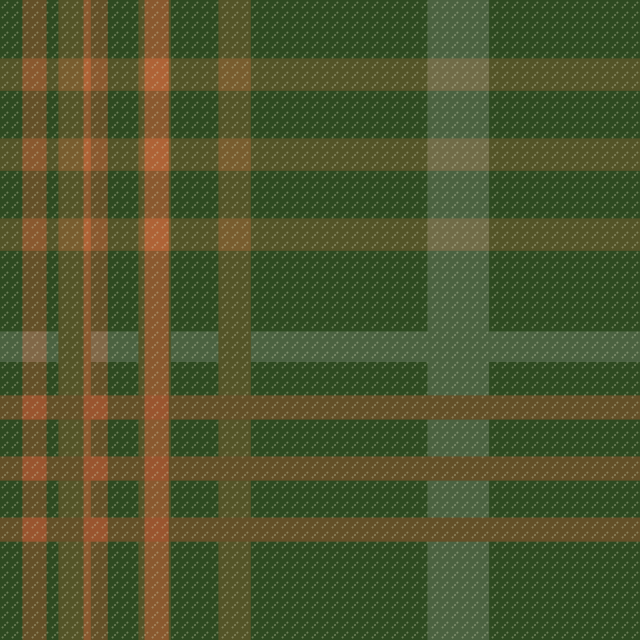
A WebGL 2 fragment shader for this pattern:

```glsl
#version 300 es
precision highp float;

uniform vec2 u_resolution;
out vec4 fragColor;

// Cloth and band colours
const vec3 GREEN = vec3(0.180, 0.290, 0.128);
const vec3 SAGE  = vec3(0.294, 0.384, 0.255);
const vec3 OLIVE = vec3(0.328, 0.328, 0.156);
const vec3 BROWN = vec3(0.392, 0.312, 0.156);
const vec3 THREAD = vec3(0.80, 0.82, 0.68);

// Band groups: first centre, step and half width, in canvas units
const float BAND_COUNT = 3.0;
const vec3 OLIVE_BANDS = vec3(0.1166, 0.1250, 0.0254);
const vec3 BROWN_WARP  = vec3(0.0540, 0.0954, 0.0189);
const vec3 BROWN_WEFT  = vec3(0.6367, 0.0954, 0.0189);

// Single bands: centre and half width
const vec2 SAGE_WARP = vec2(0.7161, 0.0482);
const vec2 SAGE_WEFT = vec2(0.5417, 0.0239);

// Twill: tiles across, beads per dash, bead spacing and radius in tiles
const float TWILL_TILES = 64.0;
const int BEADS = 3;
const float BEAD_STEP = 0.24;
const float BEAD_RADIUS = 0.10;
const float TWILL_ALPHA = 0.38;

// Coverage of one band
float band(float x, float centre, float halfWidth, float pixel) {
    return clamp((halfWidth - abs(x - centre)) / pixel + 0.5, 0.0, 1.0);
}

// Coverage of a group of evenly spaced bands
float bandGroup(float x, vec3 bands, float pixel) {
    float index = clamp(floor((x - bands.x) / bands.y + 0.5), 0.0, BAND_COUNT - 1.0);
    return band(x, bands.x + index * bands.y, bands.z, pixel);
}

// Beaded dashes rising along the diagonal of each tile
float twill(vec2 uv, float pixel) {
    vec2 cell = fract(uv * TWILL_TILES);
    float soft = pixel * TWILL_TILES;
    float cover = 0.0;
    for (int i = 0; i < BEADS; i++) {
        vec2 bead = vec2(0.5 + (float(i) - 0.5 * float(BEADS - 1)) * BEAD_STEP);
        float d = length(cell - bead) - BEAD_RADIUS;
        cover = max(cover, clamp(0.5 - d / soft, 0.0, 1.0));
    }
    return cover;
}

void main() {
    vec2 uv = gl_FragCoord.xy / u_resolution;
    float pixel = 1.0 / min(u_resolution.x, u_resolution.y);
    float x = uv.x;
    float y = 1.0 - uv.y;

    // Covering bands, later ones hide earlier ones
    float sage = max(band(x, SAGE_WARP.x, SAGE_WARP.y, pixel),
                     band(y, SAGE_WEFT.x, SAGE_WEFT.y, pixel));
    vec3 color = mix(GREEN, SAGE, sage);
    color = mix(color, OLIVE, bandGroup(x, OLIVE_BANDS, pixel));
    color = mix(color, BROWN, bandGroup(y, BROWN_WEFT, pixel));

    // Translucent bands brighten whatever they cross
    color += (BROWN - GREEN) * bandGroup(x, BROWN_WARP, pixel);
    color += (OLIVE - GREEN) * bandGroup(y, OLIVE_BANDS, pixel);

    // Pale twill threads
    color = mix(color, THREAD, TWILL_ALPHA * twill(uv, pixel));
    fragColor = vec4(color, 1.0);
}
```
